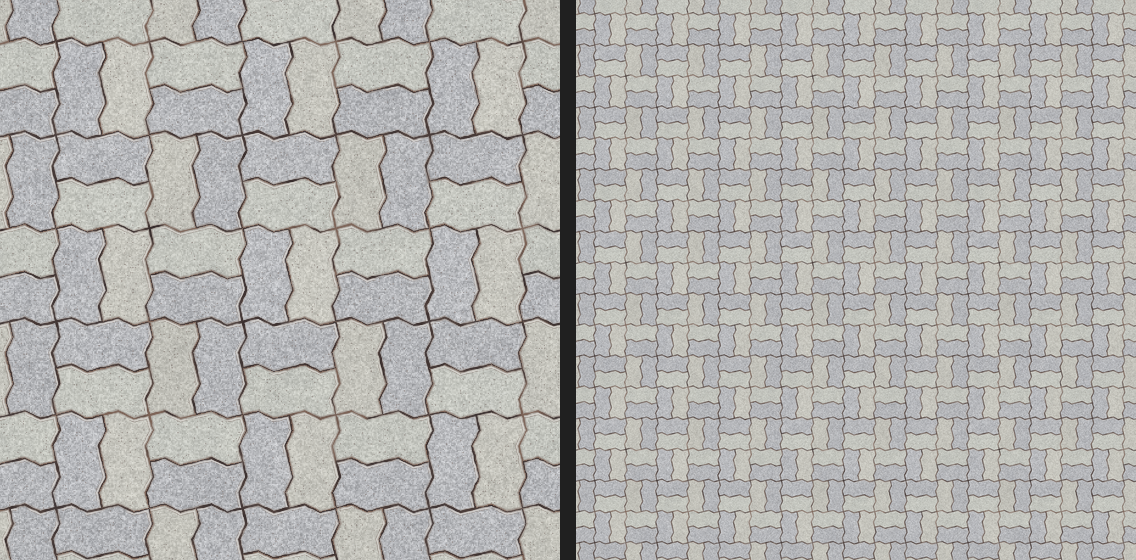
Left: one tile. Right: repeated 3 by 3.
This texture is drawn by a Shadertoy shader. Its source:

```glsl
// Interlocking zigzag pavers in a basket weave of pale and blue-grey pairs.
// A zigzag warp turns straight stone borders into the interlocking outline;
// wrapped noise adds grain, pits, stains and thin rusty or dark joints.
#define REPEATS 3.0
#define ZIGZAG 0.08
#define JOINT 0.019
#define WOBBLE 0.016
#define GRAIN 0.25
#define ORIGIN vec2(1.20, 3.11)
#define PALE vec3(0.768, 0.775, 0.748)
#define BLUE vec3(0.712, 0.718, 0.732)
#define RUST vec3(0.48, 0.38, 0.33)
#define DARK vec3(0.20, 0.16, 0.16)
#define SHOULDER vec3(0.57, 0.52, 0.49)
#define RIM vec3(0.86, 0.84, 0.82)

float hash(vec2 p) {
    vec3 v = fract(p.xyx * vec3(0.1031, 0.1030, 0.0973));
    v += dot(v, v.yzx + 33.33);
    return fract((v.x + v.y) * v.z);
}

// Value noise with n cells across the canvas, wrapping at the borders
float noise(vec2 uv, float n) {
    vec2 p = uv * n, i = floor(p), f = fract(p);
    f = f * f * (3.0 - 2.0 * f);
    vec2 a = mod(i, n), b = mod(i + 1.0, n);
    return mix(mix(hash(a), hash(vec2(b.x, a.y)), f.x),
               mix(hash(vec2(a.x, b.y)), hash(b), f.x), f.y);
}

// Wave of period 1: rises to +1 at 1/3, falls to -1 at 2/3
float zigzag(float t) {
    t = fract(t);
    return min(3.0 * t, max(3.0 - 6.0 * t, 3.0 * t - 3.0));
}

// Smooth stripe: 1 inside the half width, 0 outside
float stripe(float d, float halfWidth, float aa) {
    return 1.0 - smoothstep(halfWidth - 0.5 * aa, halfWidth + 0.5 * aa, abs(d));
}

// Scattered round pits, one candidate in each of n by n wrapped cells
float pits(vec2 uv, float n, float density) {
    vec2 p = uv * n, id = mod(floor(p), n);
    vec2 center = 0.35 + 0.3 * vec2(hash(id + 7.1), hash(id + 19.7));
    float radius = mix(0.10, 0.30, hash(id + 3.3));
    float d = length(fract(p) - center);
    return step(hash(id + 41.0), density) * stripe(d, radius, n / iResolution.y);
}

void mainImage(out vec4 fragColor, in vec2 fragCoord) {
    vec2 uv = fragCoord / iResolution.xy;
    float units = 4.0 * REPEATS;
    float aa = units / iResolution.y;

    // Warp the plane so that zigzag borders become whole numbers
    vec2 p = uv * units - ORIGIN;
    vec2 q = p + ZIGZAG * vec2(zigzag(p.y), -zigzag(p.x));
    q += WOBBLE * (vec2(noise(uv, 150.0), noise(uv + 0.5, 140.0)) - 0.5);

    // Basket weave: each 2 by 2 cell holds two stones, lying or standing
    vec2 cell = floor(q * 0.5);
    vec2 f = q - 2.0 * cell;
    bool lying = mod(cell.x + cell.y, 2.0) < 0.5;
    float second = step(1.0, lying ? f.y : f.x);
    bool isBlue = (second > 0.5) == (mod(cell.y, 2.0) < 0.5);
    vec2 size = lying ? vec2(2.0, 1.0) : vec2(1.0, 2.0);
    vec2 lower = f - second * (lying ? vec2(0.0, 1.0) : vec2(1.0, 0.0));
    vec2 upper = size - lower;
    float upperEdge = min(upper.x, upper.y);
    float edge = min(min(lower.x, lower.y), upperEdge);

    // Tone per stone kind, with a little change from repeat to repeat
    vec2 id = mod(floor(q - lower + 0.5), units);
    float kindTone = hash(mod(id, 4.0) + 5.0) - 0.5;
    float ownTone = hash(id + 23.0) - 0.5;
    vec3 color = isBlue ? BLUE : PALE;
    if (!lying && !isBlue) color += vec3(0.002, -0.008, -0.012);
    color += 0.016 * kindTone + 0.014 * ownTone;

    // Stains and fine grain; blue stones are more speckled
    float stain = noise(uv, 24.0) * 0.5 + noise(uv, 60.0) * 0.5 - 0.5;
    float grain = noise(uv, 460.0) * 0.6 + noise(uv + 0.1, 270.0) * 0.4 - 0.5;
    color += stain * vec3(0.040, 0.038, 0.032);
    color += GRAIN * grain * (isBlue ? 1.2 : 0.85);
    color = mix(color, vec3(0.87, 0.88, 0.88), pits(uv + 0.37, 230.0, 0.12) * (isBlue ? 0.5 : 0.3));
    color = mix(color, vec3(0.48, 0.43, 0.41), pits(uv, 200.0, 0.12) * 0.5);

    // Soft brown shoulder beside the joint
    float wear = noise(uv, 80.0);
    float uneven = noise(uv + 0.25, 70.0);
    float shoulder = 1.0 - smoothstep(JOINT, JOINT + 0.045, edge);
    color = mix(color, SHOULDER, shoulder * mix(0.35, 0.9, wear));

    // Worn pale rim and a faint second crack on the upper and right sides
    float chipped = smoothstep(0.25, 0.65, noise(uv + 0.6, 50.0));
    color = mix(color, RIM, stripe(upperEdge - 0.050, 0.013, aa) * chipped * 0.75);
    color = mix(color, SHOULDER, stripe(upperEdge - 0.078, 0.008, aa) * chipped * 0.5);

    // Each stone paints its half of the joint: rusty if pale, dark if blue
    float width = JOINT * mix(0.6, 1.4, uneven) * (isBlue ? 1.15 : 0.9);
    vec3 rust = mix(RUST, DARK, smoothstep(0.4, 0.85, noise(uv, 36.0)));
    vec3 jointColor = isBlue ? mix(DARK, RUST, 0.3 * wear) : rust;
    color = mix(color, jointColor, stripe(edge, width, aa) * mix(0.75, 1.0, uneven));

    fragColor = vec4(clamp(color, 0.0, 1.0), 1.0);
}
```
